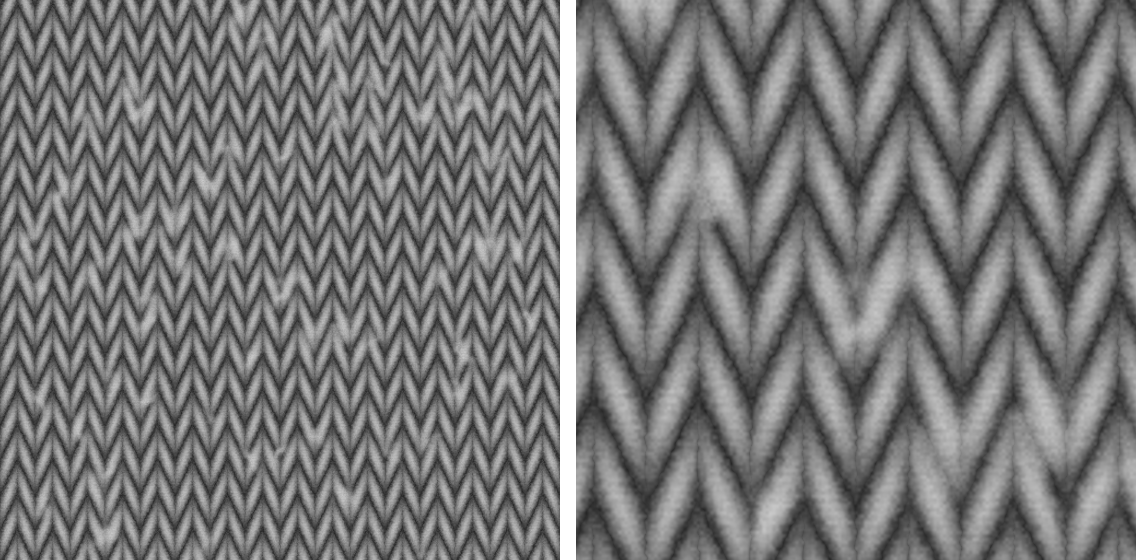
Left, the full canvas; right, a detail of the centre.
A Shadertoy shader for this texture:

```glsl
#define STITCHES 16.0    // columns and rows across the canvas
#define LEAN 1.06        // rise of each leg, in rows
#define ROW_SHIFT 0.10   // vertical offset of the rows
#define DARK 0.20        // tone in the creases
#define LIGHT 0.70       // tone on top of the yarn
#define FLECK_TONE 0.73  // tone of the pale flecks
#define FLECK_SHARE 0.24 // share of stitches with a fleck
#define FUZZ 0.035       // raggedness of the creases
#define GRAIN 0.13       // fine fibre contrast
#define RIBS 192.0       // fine horizontal threads

const float PI = 3.14159265;

vec2 hash2(vec2 p) {
    vec3 q = fract(p.xyx * vec3(0.1031, 0.1030, 0.0973));
    q += dot(q, q.yzx + 33.33);
    return fract((q.xx + q.yz) * q.zy);
}

// Value noise that wraps after a whole number of cells
float wrapNoise(vec2 uv, float cells) {
    vec2 p = uv * cells, i = floor(p), f = fract(p);
    f = f * f * (3.0 - 2.0 * f);
    float a = hash2(mod(i, cells)).x;
    float b = hash2(mod(i + vec2(1, 0), cells)).x;
    float c = hash2(mod(i + vec2(0, 1), cells)).x;
    float d = hash2(mod(i + vec2(1, 1), cells)).x;
    return mix(mix(a, b, f.x), mix(c, d, f.x), f.y);
}

// Relief of the V stitches: 0 in the creases, 1 on the yarn
float stitchRelief(vec2 g) {
    float across = 2.0 * abs(fract(g.x + 0.5) - 0.5);
    float along = fract(g.y + ROW_SHIFT - LEAN * (across - 1.0));
    float leg = pow(max(sin(PI * along), 0.0), 1.1);
    float side = mix(0.32, 1.0, pow(max(sin(PI * across), 0.0), 0.7));
    return leg * side;
}

// Cellular scatter of soft flecks slanted along the legs
float fleckMask(vec2 g) {
    float mask = 0.0;
    for (int j = -1; j <= 1; j++)
    for (int i = -1; i <= 1; i++) {
        vec2 cell = floor(g) + vec2(i, j);
        vec2 id = mod(cell, STITCHES);
        vec2 pick = hash2(id + 71.0), place = hash2(id + 19.0);
        vec2 d = g - cell - place;
        d.x -= (pick.y < 0.5 ? -0.4 : 0.4) * d.y;
        d /= vec2(0.23, 0.36) * mix(0.75, 1.2, place.x);
        float strength = mix(0.6, 1.2, place.y);
        mask += step(pick.x, FLECK_SHARE) * strength * exp(-dot(d, d));
    }
    return min(mask, 1.0);
}

void mainImage(out vec4 fragColor, in vec2 fragCoord) {
    vec2 uv = fragCoord / iResolution.xy;
    vec2 g = uv * STITCHES;

    // Knit with slightly fuzzy creases
    vec2 ragged = vec2(wrapNoise(uv, 320.0), wrapNoise(uv + 0.37, 320.0)) - 0.5;
    float relief = stitchRelief(g + FUZZ * ragged);
    float tone = mix(DARK, LIGHT, relief);

    // Pale flecks with cloudy edges
    vec2 drift = vec2(wrapNoise(uv, 48.0), wrapNoise(uv + 0.5, 48.0)) - 0.5;
    float cloud = mix(0.8, 1.15, wrapNoise(uv, 64.0));
    float fleck = clamp(fleckMask(g + 0.35 * drift) * cloud, 0.0, 1.0);
    tone = mix(tone, FLECK_TONE + 0.08 * (relief - 0.5), 0.85 * fleck);

    // Fibres, threads and a slight unevenness
    float fibre = 0.7 * wrapNoise(uv, 512.0) + 0.3 * wrapNoise(uv, 256.0) - 0.5;
    tone += GRAIN * mix(1.0, 0.6, relief) * fibre;
    tone += 0.012 * relief * sin(2.0 * PI * RIBS * uv.y);
    tone += 0.02 * (wrapNoise(uv, 24.0) - 0.5);

    fragColor = vec4(vec3(tone), 1.0);
}
```
